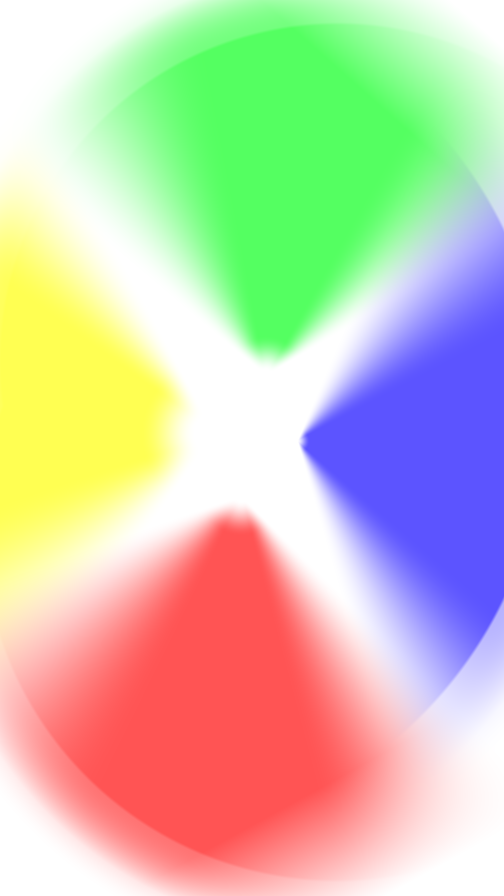
Give the GLSL for this background, as a Shadertoy shader.

```glsl
// Four soft coloured light fans opening from a white centre, trimmed by large arcs.

#define GREEN  vec3(0.33, 1.00, 0.38)
#define BLUE   vec3(0.36, 0.33, 1.00)
#define RED    vec3(1.00, 0.33, 0.33)
#define YELLOW vec3(1.00, 1.00, 0.32)
#define ARC_FADE  0.16   // width of the glow outside an arc
#define LINE_FADE 0.25   // width of the glow outside a straight edge
#define ARC_STEP  0.82   // brightness kept just outside an arc

// Fan of light from an apex. Angles are in degrees:
// ccw and cw each hold the end of the full core and the end of the penumbra.
float fan(vec2 p, vec2 apex, float heading, vec2 ccw, vec2 cw, vec2 inner) {
    vec2 d = p - apex;
    float h = radians(heading);
    vec2 axis = vec2(cos(h), sin(h));
    float angle = degrees(atan(axis.x * d.y - axis.y * d.x, dot(axis, d)));
    vec2 span = angle > 0.0 ? ccw : cw;
    float beam = 1.0 - smoothstep(span.x, span.y, abs(angle));
    return beam * smoothstep(inner.x, inner.y, length(d));
}

// Signed distance to a disc
float disc(vec2 p, vec2 centre, float radius) {
    return length(p - centre) - radius;
}

// Outer glow of an arc: a small smooth step, then a gradual fall
float arcGlow(float dist, float keep) {
    float rim = mix(1.0, keep, smoothstep(-0.004, 0.004, dist));
    return rim * (1.0 - smoothstep(-0.3 * ARC_FADE, ARC_FADE, max(dist, -0.3 * ARC_FADE) - 0.0)
                  * step(0.0, dist) * clamp(dist / ARC_FADE * 1.5, 0.0, 1.0));
}

// Outer glow of a straight edge
float lineGlow(vec2 p, vec2 origin, vec2 normal) {
    return 1.0 - clamp(dot(p - origin, normal) / LINE_FADE, 0.0, 1.0);
}

// Multiply the backdrop by a partly dense filter
vec3 tint(vec3 base, vec3 filterColor, float density) {
    return base * mix(vec3(1.0), filterColor, density);
}

void mainImage(out vec4 fragColor, in vec2 fragCoord) {
    vec2 p = fragCoord / iResolution.x;

    // Bounding arcs
    float upperArc = disc(p, vec2(0.671, 1.060), 0.671);
    float lowerArc = disc(p, vec2(0.671, 0.736), 0.706);
    float rightArc = disc(p, vec2(0.236, 0.956), 0.847);

    // Fans
    float green = fan(p, vec2(0.528, 1.032), 90.0, vec2(10, 51), vec2(29, 60), vec2(0.01, 0.08));
    float blue = fan(p, vec2(0.590, 0.903), 0.0, vec2(27, 68), vec2(40, 75), vec2(0.0, 0.025));
    float red = fan(p, vec2(0.479, 0.794), 270.0, vec2(14, 46), vec2(25, 72), vec2(0.01, 0.08));
    float yellow = fan(p, vec2(0.428, 0.917), 180.0, vec2(17, 55), vec2(35, 62), vec2(0.04, 0.15));

    // Outer edges
    green *= arcGlow(upperArc, ARC_STEP) * lineGlow(p, vec2(0.556, 1.743), vec2(0.664, 0.748));
    red *= arcGlow(lowerArc, ARC_STEP) * lineGlow(p, vec2(0.370, 0.069), vec2(0.480, -0.876));
    yellow *= arcGlow(min(upperArc, lowerArc), 0.95);
    blue *= arcGlow(rightArc, 0.45);

    // Overlay on white
    vec3 color = vec3(1.0);
    color = tint(color, YELLOW, yellow);
    color = tint(color, GREEN, green);
    color = tint(color, BLUE, blue);
    color = tint(color, RED, red);
    fragColor = vec4(color, 1.0);
}
```
